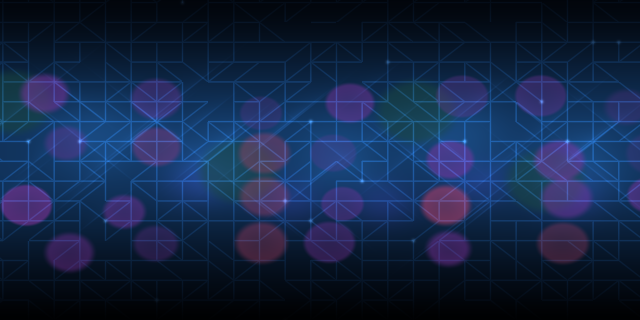
Give the GLSL for this background, as a Shadertoy shader.

```glsl
float hash(vec2 p) {
    vec3 q = fract(p.xyx * 0.1031);
    q += dot(q, q.yzx + 33.33);
    return fract((q.x + q.y) * q.z);
}

float glow(vec2 offset, vec2 size) {
    offset /= size;
    return exp(-dot(offset, offset));
}

float thinLine(float dist, float pixel) {
    return 1.0 - smoothstep(0.0, 0.0012 + pixel, abs(dist));
}

// Soft blue lights and large green blurs
vec3 backdrop(vec2 p, float band) {
    vec3 color = mix(vec3(0.005, 0.018, 0.04), vec3(0.065, 0.2, 0.36), band);
    for (int i = 0; i < 5; i++) {
        float k = float(i);
        vec2 light = vec2(0.31 + 0.375 * k, 0.53 + 0.05 * cos(2.2 * k));
        color += vec3(0.03, 0.08, 0.13) * glow(p - light, vec2(0.15, 0.12));
        vec2 violet = vec2(0.62 + 0.29 * k, 0.39 + 0.04 * cos(2.0 * k));
        color += vec3(0.05, 0.03, 0.12) * glow(p - violet, vec2(0.1, 0.07));
    }
    for (int i = 0; i < 4; i++) {
        float k = float(i);
        vec2 center = vec2(0.04 + 0.78 * k - 0.075 * k * k,
                           0.58 + 0.1 * cos(3.14159 * k) - 0.015 * k);
        float d = length((p - center) / vec2(1.25, 1.0));
        float disc = 1.0 - smoothstep(0.075, 0.115, d);
        color = mix(color, vec3(0.1, 0.28, 0.24), 0.5 * disc);
    }
    return color;
}

// Crossing diagonal light streaks
float streaks(vec2 p, float pixel) {
    float sum = 0.0;
    for (int i = 0; i < 36; i++) {
        float k = float(i);
        vec2 center = vec2(2.0 * fract(0.618 * k + 0.13),
                           0.3 + 0.45 * hash(vec2(k, 7.0)));
        vec2 dir = vec2(0.78, i % 3 == 0 ? -0.62 : 0.62);
        vec2 d = p - center;
        float along = dot(d, dir);
        float across = dot(d, vec2(-dir.y, dir.x));
        float reach = 0.07 + 0.13 * hash(vec2(k, 11.0));
        float beam = 0.45 * thinLine(across, pixel)
                   + 0.2 * smoothstep(-pixel, pixel, across) * exp(-max(across, 0.0) * 45.0);
        sum += beam * exp(-along * along / (reach * reach));
    }
    return sum;
}

// Columns of overlapping oval lights
vec3 addDiscs(vec3 color, vec2 p, float pixel) {
    for (int c = 0; c < 7; c++) {
        for (int r = 0; r < 4; r++) {
            vec2 id = vec2(c, r);
            vec2 jitter = vec2(hash(id + 3.0), hash(id + 19.0)) - 0.5;
            float spread = 0.15 + 0.025 * cos(1.57 * id.x);
            vec2 center = vec2(0.15 + 0.3125 * id.x, 0.45 + (1.5 - id.y) * spread);
            center += jitter * vec2(0.15, 0.08);
            float radius = 0.06 + 0.022 * hash(id + 31.0);
            vec2 d = (p - center) / vec2(1.0, 0.8);
            float edge = 0.003 + 0.01 * hash(id + 43.0) + pixel;
            float dist = length(d);
            float disc = 1.0 - smoothstep(radius - edge, radius + edge, dist);
            float warmth = smoothstep(0.55, 0.9, hash(id + 57.0));
            vec3 tint = mix(vec3(0.54, 0.2, 0.66), vec3(0.72, 0.25, 0.4), warmth);
            float strength = 0.16 + 0.32 * hash(id + 71.0) + (r == 2 ? 0.16 : 0.0);
            strength *= 0.85 + 0.15 * smoothstep(0.0, radius, dist);
            color = mix(color, tint, disc * strength);
        }
    }
    return color;
}

// Broken lattice with random diagonals and bright nodes
vec3 lattice(vec2 p, float pixel) {
    vec2 cell = vec2(0.0802, 0.062);
    vec2 g = (p - vec2(0.0089, 0.0)) / cell;
    vec2 id = floor(g), f = fract(g), node = round(g);
    vec2 d = (g - node) * cell;
    float rows = thinLine(d.y, pixel) * step(0.2, hash(vec2(id.x, node.y) + 5.0));
    float columns = thinLine(d.x, pixel) * step(0.25, hash(vec2(node.x, id.y) + 90.0));
    float pick = hash(id + 140.0);
    float slant = pick < 0.3 ? f.x - f.y : f.x + f.y - 1.0;
    float diagonal = thinLine(slant * cell.x * cell.y / length(cell), pixel) * step(pick, 0.6);
    float lines = max(max(rows, columns), 0.8 * diagonal);
    float spark = glow(d, vec2(0.006)) * step(0.955, hash(node + 200.0));
    return vec3(0.06, 0.18, 0.32) * lines + vec3(0.25, 0.4, 0.55) * spark;
}

void mainImage(out vec4 fragColor, in vec2 fragCoord) {
    vec2 p = fragCoord / iResolution.y;
    float pixel = 1.0 / iResolution.y;
    float band = smoothstep(0.0, 0.5, p.y) * (1.0 - smoothstep(0.58, 1.03, p.y));

    vec3 color = backdrop(p, band);
    color += vec3(0.06, 0.15, 0.27) * streaks(p, pixel) * band;
    color = addDiscs(color, p, pixel);
    color += lattice(p, pixel) * (0.15 + 0.6 * band);
    color *= smoothstep(-0.03, 0.1, p.y);
    fragColor = vec4(color, 1.0);
}
```
